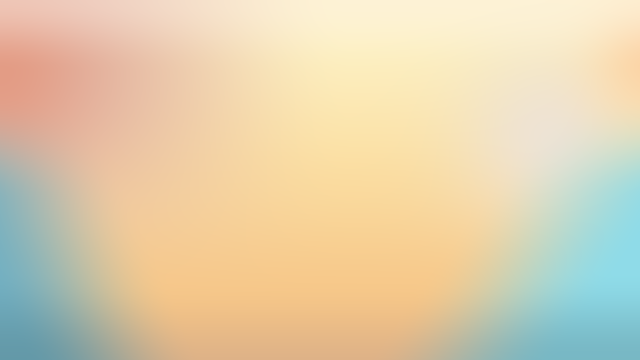
A WebGL 2 fragment shader for this background:

```glsl
#version 300 es
precision highp float;

uniform vec2 u_resolution;
out vec4 fragColor;

// Soft elliptical spot: 1 at the center, fading out over the given radii.
float glow(vec2 p, vec2 center, vec2 radii) {
    vec2 d = (p - center) / radii;
    return exp(-dot(d, d));
}

// 1 below the low edge, 0 above the high edge.
float fall(float low, float high, float v) {
    return 1.0 - smoothstep(low, high, v);
}

// Warm vertical ramp from tan through apricot to cream.
vec3 warmRamp(float y) {
    vec3 color = mix(vec3(0.86, 0.69, 0.53), vec3(0.965, 0.775, 0.53), smoothstep(-0.05, 0.22, y));
    color = mix(color, vec3(0.985, 0.88, 0.645), smoothstep(0.1, 0.65, y));
    return mix(color, vec3(0.99, 0.945, 0.77), smoothstep(0.5, 0.95, y));
}

void main() {
    vec2 uv = gl_FragCoord.xy / u_resolution;
    vec3 color = warmRamp(uv.y);

    // Rose haze and coral spot on the left
    float rose = fall(0.08, 0.55, uv.x) * smoothstep(0.1, 0.8, uv.y);
    color = mix(color, vec3(0.89, 0.71, 0.64), rose);
    color = mix(color, vec3(0.89, 0.61, 0.52), glow(uv, vec2(0.0, 0.81), vec2(0.13, 0.26)));

    // Pale haze and peach spot on the right
    color = mix(color, vec3(0.93, 0.89, 0.84), 0.95 * glow(uv, vec2(0.86, 0.62), vec2(0.14, 0.25)));
    color = mix(color, vec3(0.985, 0.83, 0.65), glow(uv, vec2(1.02, 0.83), vec2(0.09, 0.16)));

    // Blue lower corners with slanted soft borders
    float leftEdge = 0.18 - 0.25 * uv.y;
    float leftBlue = fall(leftEdge - 0.14, leftEdge + 0.14, uv.x) * fall(0.44, 0.74, uv.y);
    vec3 steel = mix(vec3(0.39, 0.6, 0.66), vec3(0.45, 0.69, 0.76), smoothstep(0.0, 0.25, uv.y));
    color = mix(color, steel, leftBlue);

    float rightEdge = 0.72 + 0.4 * uv.y;
    float rightBlue = smoothstep(rightEdge - 0.15, rightEdge + 0.15, uv.x) * fall(0.45, 0.75, uv.y);
    vec3 aqua = mix(vec3(0.47, 0.72, 0.77), vec3(0.56, 0.86, 0.91), smoothstep(0.0, 0.25, uv.y));
    color = mix(color, aqua, rightBlue);

    // Light wash along the top
    color = mix(color, vec3(1.0, 0.96, 0.93), 0.4 * smoothstep(0.8, 1.0, uv.y));

    fragColor = vec4(color, 1.0);
}
```
